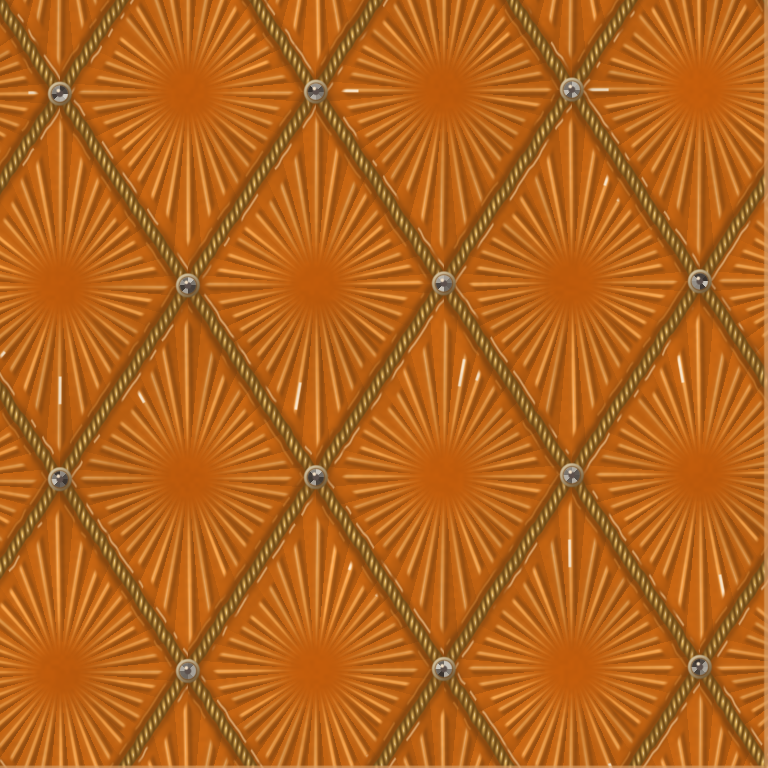
Reproduce this pattern procedurally as a three.js fragment shader.

```glsl
// Glazed orange tile: diamond cells with radiating ridges, gold ropes and small gems at the crossings.
varying vec2 vUv;

#define CELL vec2(0.3333, 0.502)        // width and height of one diamond
#define FIRST_GEM vec2(0.078, 0.878)
#define RAYS 36.0
#define ROPE 0.0075                     // half width of a rope
#define PITCH 0.0105                    // length of one rope strand
#define GEM 0.0155                      // gem radius
#define SOFT 0.0014                     // edge smoothing
#define GLAZE vec3(0.735, 0.375, 0.07)
#define RIDGE vec3(0.87, 0.57, 0.25)
#define GOLD vec3(0.86, 0.68, 0.34)
#define SHADE vec3(0.42, 0.23, 0.06)
#define SHINE vec3(0.95, 0.87, 0.76)

const float TAU = 6.28318;

float hash(vec2 p) {
  vec3 q = fract(p.xyx * 0.1031);
  q += dot(q, q.yzx + 33.33);
  return fract((q.x + q.y) * q.z);
}

float noise(vec2 p) {
  vec2 i = floor(p), f = fract(p);
  f = f * f * (3.0 - 2.0 * f);
  return mix(mix(hash(i), hash(i + vec2(1, 0)), f.x),
             mix(hash(i + vec2(0, 1)), hash(i + vec2(1, 1)), f.x), f.y);
}

float bump(float d, float width) { return exp(-d * d / (width * width)); }

float band(float d, float halfWidth) {
  return 1.0 - smoothstep(halfWidth - SOFT, halfWidth + SOFT, abs(d));
}

// Diagonal lattice coordinates to canvas offset
vec2 latticePoint(vec2 n) { return vec2(n.x + n.y, n.x - n.y) * 0.5 * CELL; }

// Glazed cell with ridges; edge is the distance to the nearest rope
vec3 sunburst(vec2 q, vec2 cell, float edge) {
  float r = length(q);
  float turn = atan(q.y, q.x) / TAU * RAYS;
  float id = mod(floor(turn + 0.5) + RAYS, RAYS);
  vec2 seed = vec2(id + 7.0, dot(cell, vec2(13.0, 47.0)) + 211.0);
  float rnd = hash(seed), rnd2 = hash(seed + 91.0);
  float off = (fract(turn + 0.5) - 0.5 - (rnd - 0.5) * 0.22) * TAU / RAYS * r;

  float angle = id / RAYS * TAU;
  float side = dot(vec2(-sin(angle), cos(angle)), vec2(-0.75, 0.66));
  float tip = smoothstep(0.0, 0.007, edge - 0.015 - 0.012 * rnd2);
  float rise = smoothstep(0.022, 0.085, r) * tip;
  float width = mix(0.0008, 0.0024, smoothstep(0.02, 0.14, r));

  vec3 col = GLAZE * (0.98 + 0.07 * side * clamp(off / 0.009, -1.0, 1.0));
  col = mix(col, vec3(0.74, 0.35, 0.045), bump(r, 0.055));
  col *= 1.0 - 0.2 * rise * bump(off + sign(side) * 0.0055, 0.0035);
  col = mix(col, RIDGE, 0.3 * rise * bump(off, 0.005));
  col = mix(col, RIDGE * (0.94 + 0.16 * rnd), rise * band(off, width) * (0.68 + 0.3 * rnd2));
  col = mix(col, SHINE, 0.35 * rise * band(off - side * 0.0006, 0.0006) * smoothstep(0.07, 0.16, r));

  // A few ridges catch a white reflection
  float glint = step(0.94, hash(seed + 33.0)) * band(r - 0.125 - 0.03 * rnd, 0.018);
  return mix(col, SHINE, glint * tip * band(off - 0.001, 0.0018));
}

// Twisted rope; d runs across it, t along it
vec3 addRope(vec3 col, float d, float t, float seed) {
  float wobble = noise(vec2(t * 90.0 + 300.0, seed + 40.0));
  d += (wobble - 0.5) * 0.002;
  col = mix(col, SHADE, 0.6 * bump(d + 0.010, 0.006));
  col = mix(col, SHADE, 0.4 * bump(d - 0.009, 0.005));

  float strand = 0.5 + 0.5 * cos(TAU * (t / PITCH + d / ROPE * 0.4));
  float body = bump(d + 0.0005, ROPE * 0.6);
  vec3 gold = mix(vec3(0.44, 0.29, 0.09), GOLD, strand * body * (0.75 + 0.4 * wobble));
  gold = mix(gold, SHINE, 0.5 * smoothstep(0.8, 1.0, strand) * band(d - 0.001, 0.0012));
  col = mix(col, gold, band(d, ROPE));

  // Broken reflections along the glazed lip
  float dash = smoothstep(0.42, 0.62, noise(vec2(t * 75.0 + 500.0, seed * 3.0 + 90.0)));
  col = mix(col, vec3(0.88, 0.68, 0.46), 0.85 * dash * band(d - 0.0115, 0.0013));
  return mix(col, RIDGE, 0.4 * (1.0 - dash) * band(d + 0.0145, 0.0012));
}

vec3 addGem(vec3 col, vec2 q, vec2 id) {
  float r = length(q);
  float facet = floor((atan(q.y, q.x) / TAU + 0.5) * 8.0);
  float spark = hash(vec2(facet, dot(id, vec2(5.0, 17.0)) + 120.0));
  vec3 stone = mix(vec3(0.22, 0.19, 0.17), vec3(0.82, 0.80, 0.76), spark);
  stone = mix(stone, vec3(0.36, 0.31, 0.29), band(r, GEM * 0.28));
  stone = mix(stone, SHINE, band(length(q - vec2(-0.002, 0.004)), 0.0022));
  vec3 rim = mix(vec3(0.46, 0.36, 0.22), vec3(0.83, 0.76, 0.62), 0.5 + 0.5 * dot(q, vec2(-0.6, 0.8)) / GEM);
  col = mix(col, SHADE, 0.6 * bump(length(q - vec2(0.001, -0.002)), GEM * 1.15));
  col = mix(col, rim, band(r, GEM));
  col = mix(col, SHADE, 0.6 * band(r - GEM * 0.72, 0.0008));
  return mix(col, stone, band(r, GEM * 0.68));
}

void main() {
  // Slightly tilted diagonal lattice
  vec2 p = vUv - FIRST_GEM;
  p.y -= 0.008 * p.x;
  vec2 u = p / CELL;
  vec2 ab = vec2(u.x + u.y, u.x - u.y);
  vec2 cell = floor(ab), node = floor(ab + 0.5);
  vec2 across = (ab - node) / length(1.0 / CELL);
  vec2 along = ab.yx * length(CELL) * 0.5;
  float edge = min(abs(across.x), abs(across.y));

  vec3 col = sunburst(p - latticePoint(cell + 0.5), cell, edge);
  col *= 0.95 + 0.07 * noise(vUv * 9.0) + 0.04 * noise(vUv * 160.0);
  col = abs(across.x) < abs(across.y) ? addRope(col, across.x, along.x, node.x)
                                      : addRope(col, across.y, along.y, node.y + 20.0);
  col = addGem(col, p - latticePoint(node), node);

  // Worn pale rim on the right and bottom
  float rim = min(1.0 - vUv.x, vUv.y + 0.002);
  col = mix(col, vec3(0.84, 0.62, 0.40), 0.7 * band(rim, 0.005));
  gl_FragColor = vec4(col, 1.0);
}
```
